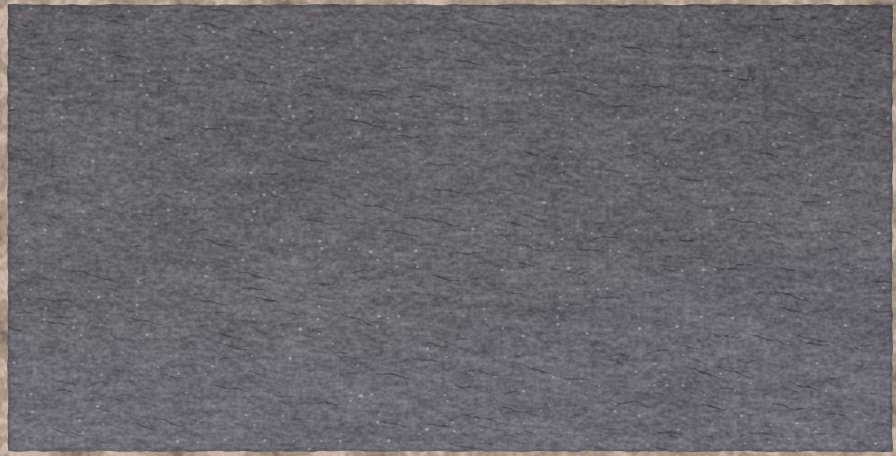
Reproduce this texture procedurally as a Shadertoy shader.

```glsl
const vec3 STONE_TOP = vec3(0.393, 0.386, 0.402);
const vec3 STONE_BOTTOM = vec3(0.428, 0.420, 0.452);
const vec3 GROUT_DARK = vec3(0.46, 0.40, 0.36);
const vec3 GROUT_MID = vec3(0.64, 0.57, 0.51);
const vec3 GROUT_LIGHT = vec3(0.79, 0.71, 0.66);

vec2 hash2(vec2 p) {
    vec3 q = fract(p.xyx * vec3(0.1031, 0.1030, 0.0973));
    q += dot(q, q.yzx + 33.33);
    return fract((q.xx + q.yz) * q.zy);
}

float cornerSlope(vec2 cell, vec2 offset) {
    float angle = 6.2832 * hash2(cell).x;
    return dot(vec2(cos(angle), sin(angle)), offset);
}

// Gradient noise, centred on zero
float gradientNoise(vec2 p) {
    vec2 i = floor(p), f = p - i;
    vec2 u = f * f * f * (f * (f * 6.0 - 15.0) + 10.0);
    vec2 e = vec2(1.0, 0.0);
    float low = mix(cornerSlope(i, f), cornerSlope(i + e, f - e), u.x);
    float high = mix(cornerSlope(i + e.yx, f - e.yx), cornerSlope(i + 1.0, f - 1.0), u.x);
    return mix(low, high, u.y);
}

// Short, wavy, tapered cracks, one candidate per cell
float cracks(vec2 p, vec2 cellSize, float density, float pixel) {
    float coverage = 0.0;
    vec2 home = floor(p / cellSize);
    float wave = 0.008 * gradientNoise(p * vec2(32.0, 20.0));
    for (int y = -1; y <= 1; y++)
    for (int x = -1; x <= 1; x++) {
        vec2 cell = home + vec2(x, y);
        vec2 kind = hash2(cell + 71.0);
        vec2 d = p - (cell + hash2(cell + 19.0)) * cellSize;
        float halfLength = cellSize.x * mix(0.12, 0.4, kind.y);
        float along = clamp(1.0 - abs(d.x) / halfLength, 0.0, 1.0);
        float away = abs(d.y + wave + d.x * (kind.y - 0.4) * 0.4);
        float thickness = 0.0022 * sqrt(along);
        float line = 1.0 - smoothstep(thickness - pixel * 0.5, thickness + pixel * 0.5, away);
        coverage = max(coverage, line * smoothstep(0.0, 0.3, along) * step(kind.x, density));
    }
    return coverage;
}

// Tiny pale mineral flecks
float flecks(vec2 p, float cellSize, float density, float pixel) {
    vec2 cell = floor(p / cellSize);
    vec2 kind = hash2(cell + 137.0);
    vec2 centre = (cell + 0.2 + 0.6 * hash2(cell + 53.0)) * cellSize;
    float radius = mix(0.0015, 0.0035, kind.y * kind.y);
    float dist = length((p - centre) * vec2(0.8, 1.0));
    float spot = 1.0 - smoothstep(radius - pixel * 0.5, radius + pixel * 0.5, dist);
    return spot * step(kind.x, density) * mix(0.5, 1.0, kind.y);
}

vec3 stone(vec2 p, vec2 uv, float pixel) {
    vec3 color = mix(STONE_BOTTOM, STONE_TOP, smoothstep(0.0, 0.9, uv.y));
    color -= 0.022 * smoothstep(0.5, 1.0, uv.x) * uv.y;
    color += vec3(-0.004, -0.002, 0.008) * smoothstep(0.4, 1.0, uv.x) * (1.0 - uv.y);

    // Bedding runs almost level, dipping slightly to the right
    vec2 bed = vec2(p.x, p.y + 0.05 * p.x + 0.012 * gradientNoise(p * vec2(7.0, 5.0)));
    float tone = 0.035 * gradientNoise(bed * vec2(2.5, 7.0));
    tone += 0.040 * gradientNoise(bed * vec2(7.0, 28.0) + 11.0);
    tone += 0.060 * gradientNoise(bed * vec2(21.0, 62.0) + 37.0);
    tone += 0.085 * gradientNoise(bed * vec2(58.0, 108.0) + 5.0);
    tone += 0.075 * gradientNoise(p * vec2(125.0, 150.0) + 83.0);

    color += tone;
    float crackShade = cracks(bed, vec2(0.12, 0.038), 0.38, pixel);
    crackShade += 0.6 * cracks(bed + 7.3, vec2(0.06, 0.024), 0.28, pixel);
    color -= 0.085 * min(crackShade, 1.0);
    color += vec3(0.16, 0.155, 0.15) * flecks(p, 0.021, 0.16, pixel);
    return color;
}

vec3 grout(vec2 p) {
    float patches = gradientNoise(p * 9.0) + 0.6 * gradientNoise(p * 45.0 + 23.0);
    vec3 color = mix(GROUT_MID, GROUT_LIGHT, smoothstep(-0.15, 0.4, patches));
    color = mix(color, GROUT_DARK, 0.7 * smoothstep(0.2, 0.6, -patches));
    return color + 0.08 * gradientNoise(p * 110.0);
}

// Signed distance to a rectangle given by two corners
float rectangle(vec2 p, vec2 lower, vec2 upper) {
    vec2 d = max(lower - p, p - upper);
    return length(max(d, 0.0)) + min(max(d.x, d.y), 0.0);
}

void mainImage(out vec4 fragColor, in vec2 fragCoord) {
    float pixel = 1.0 / iResolution.y;
    vec2 uv = fragCoord / iResolution.xy;
    vec2 p = fragCoord * pixel;
    float width = iResolution.x * pixel;

    // Slightly ragged slab inside a thin grout frame
    float edge = rectangle(p, vec2(0.017, 0.010), vec2(width - 0.008, 0.990));
    edge += 0.003 * gradientNoise(p * 38.0);
    float outside = smoothstep(-pixel * 0.7, pixel * 0.7, edge);
    vec3 slab = stone(p, uv, pixel);
    slab *= 1.0 - 0.14 * smoothstep(-0.010, 0.0, edge);
    vec3 color = mix(slab, grout(p), outside);
    fragColor = vec4(clamp(color, 0.0, 1.0), 1.0);
}
```
